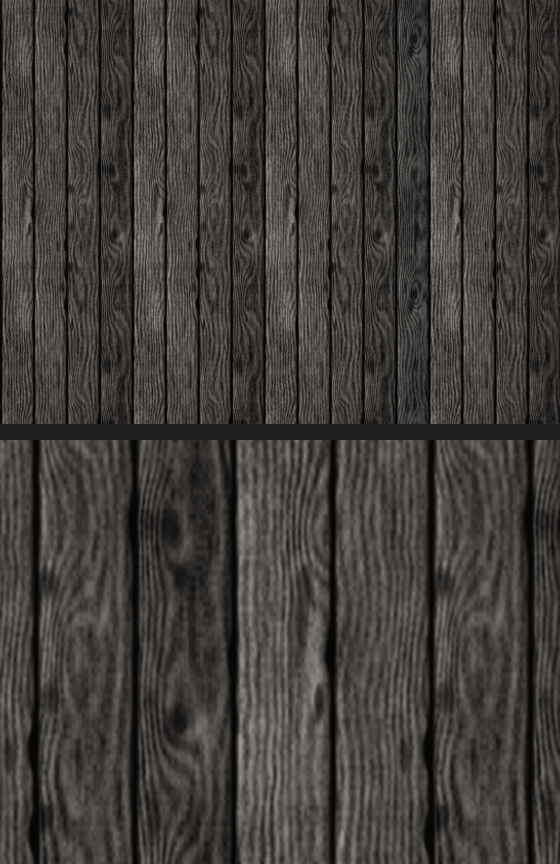
Top: the whole. Bottom: its middle third, enlarged.
Give the GLSL for this texture, as a WebGL 1 fragment shader.

```glsl
precision highp float;
// Dark weathered timber wall: seventeen upright planks with grain, knots and ragged seams.

uniform vec2 u_resolution;

const float PLANKS = 17.0;       // planks across the canvas
const float SEAM_OFFSET = 0.04;  // first seam, in plank widths
const float ODD_PLANK = 12.0;    // the one plank outside the cycle of four
const float GRAIN_PERIOD = 7.75; // height of one grain repeat, in plank widths
const vec3 WARM_GREY = vec3(1.06, 1.0, 0.955);
const vec3 COOL_GREY = vec3(1.0, 1.01, 0.965);
const vec3 GAP_COLOR = vec3(0.022, 0.021, 0.02);

float hash(vec2 p) {
  return fract(sin(dot(p, vec2(127.1, 311.7))) * 43758.5453);
}

// Value noise that wraps vertically after 'period' cells
float noise(vec2 p, float period) {
  vec2 i = floor(p);
  vec2 f = fract(p);
  f = f * f * (3.0 - 2.0 * f);
  float y0 = mod(i.y, period);
  float y1 = mod(i.y + 1.0, period);
  float low = mix(hash(vec2(i.x, y0)), hash(vec2(i.x + 1.0, y0)), f.x);
  float high = mix(hash(vec2(i.x, y1)), hash(vec2(i.x + 1.0, y1)), f.x);
  return mix(low, high, f.y);
}

// Noise over one plank: q.x runs 0..1 across, q.y 0..1 along a grain repeat
float plankNoise(vec2 q, vec2 cells, float seed) {
  return noise(q * cells + vec2(seed * 53.0, 0.0), cells.y);
}

// Plank kind 0..3 in turn; kind 4 interrupts the cycle once
float plankKind(float index) {
  if (index == ODD_PLANK) return 4.0;
  return mod(index - step(ODD_PLANK, index), 4.0);
}

// x: brightness, y: centre of the arched grain, z: arch strength, w: raggedness of right edge
vec4 plankTraits(float kind) {
  if (kind < 0.5) return vec4(1.17, 0.82, 2.6, 0.11);
  if (kind < 1.5) return vec4(1.02, 0.88, 2.4, 0.06);
  if (kind < 2.5) return vec4(0.98, 0.22, 3.4, 0.04);
  if (kind < 3.5) return vec4(0.88, 0.36, 4.2, 0.03);
  return vec4(0.83, 0.5, 4.0, 0.03);
}

// x, y: heights of two knots within the grain repeat, z: knot strength
vec3 plankKnots(float kind) {
  if (kind < 0.5) return vec3(0.976, 0.42, 0.55);
  if (kind < 1.5) return vec3(0.30, 0.66, 0.35);
  if (kind < 2.5) return vec3(0.12, 0.834, 0.75);
  if (kind < 3.5) return vec3(0.991, 0.734, 1.0);
  return vec3(0.506, 0.977, 1.0);
}

// Soft oval bump, wrapping along the plank
float knot(vec2 q, vec2 centre) {
  float along = fract(q.y - centre.y + 0.5) - 0.5;
  vec2 d = vec2(q.x - centre.x, along * GRAIN_PERIOD) / vec2(0.25, 0.48);
  return exp(-dot(d, d));
}

// Brightness of the wood surface
float woodLuma(vec2 q, float kind, vec4 traits, vec3 knots) {
  float bump = knot(q, vec2(traits.y, knots.x)) + knot(q, vec2(traits.y + 0.04, knots.y));
  bump *= knots.z;

  // Growth rings are contour lines of a bent slope
  float offCentre = (q.x - traits.y) / 0.34;
  float arch = exp(-offCentre * offCentre);
  float field = 8.5 * q.x + 1.3 * plankNoise(q, vec2(1.0, 9.0), kind + 1.0);
  field += traits.z * (0.2 + arch) * plankNoise(q, vec2(2.0, 6.0), kind + 2.0);
  field += 2.2 * bump + 0.35 * plankNoise(q, vec2(5.0, 30.0), kind + 3.0);
  float ring = sin(6.2832 * field);

  float patchy = plankNoise(q, vec2(3.0, 8.0), kind + 4.0);
  float fibre = plankNoise(q, vec2(24.0, 34.0), kind + 5.0) - 0.5;
  float pores = plankNoise(q, vec2(32.0, 150.0), kind + 6.0) - 0.5;
  float stain = plankNoise(q, vec2(1.5, 7.0), kind + 7.0) - 0.5;
  float luma = 0.262 + ring * mix(0.035, 0.095, patchy);
  luma += 0.13 * fibre + 0.10 * pores + 0.12 * stain;

  // Dark knot hearts and short splits along the arched grain
  float split = smoothstep(0.72, 0.9, plankNoise(q, vec2(7.0, 13.0), kind + 8.0));
  luma *= 1.0 - 0.55 * smoothstep(0.7, 1.0, bump);
  luma *= 1.0 - 0.55 * split * arch;
  return max(luma, 0.04) * traits.x;
}

// Share of wood against gap, with edges that wander along the plank
float woodCover(vec2 q, float kind, float ragged, float pixel) {
  float chips = smoothstep(0.5, 0.95, plankNoise(vec2(0.5, q.y), vec2(1.0, 17.0), kind + 9.0));
  float wobble = plankNoise(vec2(0.5, q.y), vec2(1.0, 31.0), kind + 10.0);
  float left = q.x - 0.015 - 0.025 * wobble;
  float right = 1.0 - q.x - 0.03 - 0.02 * wobble - ragged * chips;
  float soft = max(0.03, 0.7 * pixel);
  return smoothstep(-soft, soft, left) * smoothstep(-soft, soft, right);
}

void main() {
  float pixel = PLANKS / u_resolution.x;
  vec2 p = gl_FragCoord.xy * pixel - vec2(SEAM_OFFSET, 0.0);
  float kind = plankKind(floor(p.x));
  vec4 traits = plankTraits(kind);
  vec2 q = vec2(fract(p.x), p.y / GRAIN_PERIOD);

  // Wood, with a worn left lip and a shaded right side
  float luma = woodLuma(q, kind, traits, plankKnots(kind));
  luma *= 1.0 + 0.2 * exp(-pow((q.x - 0.09) / 0.06, 2.0));
  luma *= 1.0 - 0.25 * smoothstep(0.8, 1.0, q.x);
  vec3 wood = luma * mix(WARM_GREY, COOL_GREY, step(3.5, kind));
  vec3 color = mix(GAP_COLOR, wood, woodCover(q, kind, traits.w, pixel));

  // Gentle darkening towards the canvas edges
  vec2 side = 2.0 * gl_FragCoord.xy / u_resolution - 1.0;
  color *= 1.03 - 0.1 * dot(side * side, side * side);
  gl_FragColor = vec4(color, 1.0);
}
```
